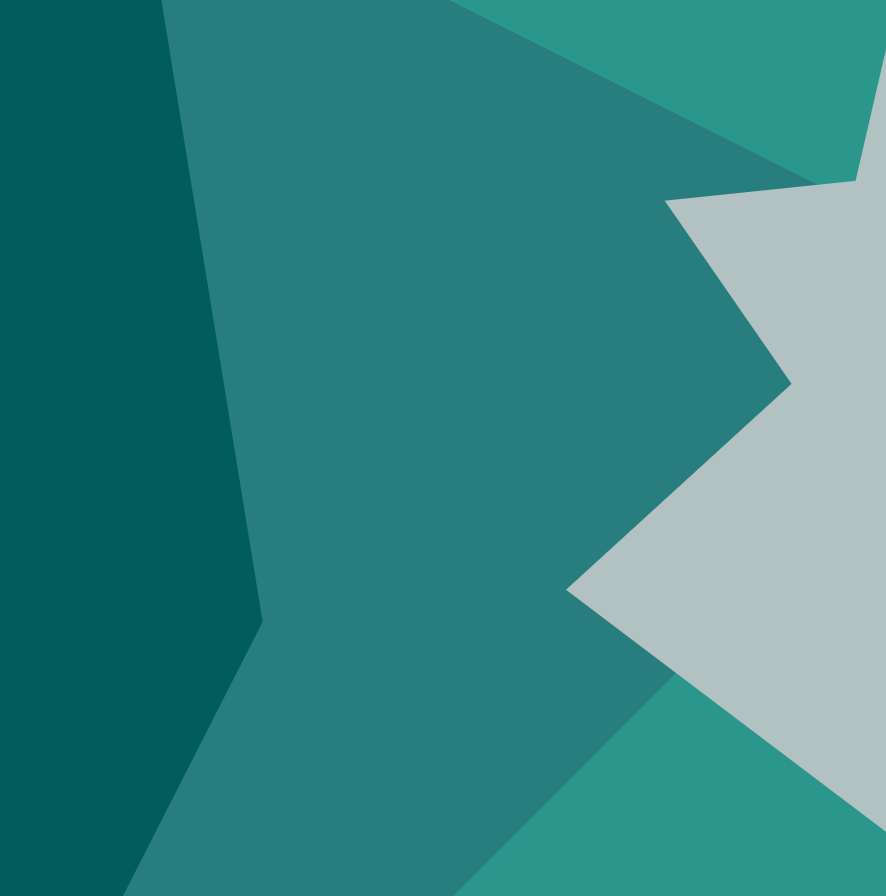
Give the GLSL for this background, as a Shadertoy shader.

```glsl
// Flat paper-cut backdrop: dark left wedge, green corners and a pale jagged shape on teal.
#define ASPECT 0.987
#define TEAL  vec3(0.157, 0.494, 0.498)
#define DARK  vec3(0.000, 0.361, 0.365)
#define GREEN vec3(0.165, 0.588, 0.549)
#define PALE  vec3(0.698, 0.757, 0.761)
#define WEDGE_TIP vec2(0.2926, 0.3060)

// Signed distance to the line a-b, negative on its left side
float halfPlane(vec2 p, vec2 a, vec2 b) {
    vec2 d = normalize(b - a), q = p - a;
    return d.y * q.x - d.x * q.y;
}

// Signed distance to the jagged polygon, negative inside
float jaggedShape(vec2 p) {
    const int N = 8;
    vec2 corners[N] = vec2[N](
        vec2(1.0112, 1.0500), vec2(0.9531, 0.7982),
        vec2(0.7405, 0.7760), vec2(0.8818, 0.5716),
        vec2(0.6305, 0.3418), vec2(1.0417, 0.0302),
        vec2(1.2000, 0.0302), vec2(1.2000, 1.0500));
    float nearest = 1e9, side = 1.0;
    for (int i = 0, j = N - 1; i < N; j = i, i++) {
        vec2 e = corners[j] - corners[i], w = p - corners[i];
        vec2 toEdge = w - e * clamp(dot(w, e) / dot(e, e), 0.0, 1.0);
        nearest = min(nearest, dot(toEdge, toEdge));
        // Even-odd crossing test
        bvec3 c = bvec3(p.y >= corners[i].y, p.y < corners[j].y, e.x * w.y > e.y * w.x);
        if (all(c) || !any(c)) side = -side;
    }
    return side * sqrt(nearest);
}

// Antialiased coverage, one canvas pixel wide
float coverage(float d) {
    return clamp(0.5 - d * iResolution.y, 0.0, 1.0);
}

void mainImage(out vec4 fragColor, in vec2 fragCoord) {
    vec2 p = fragCoord / iResolution.xy * vec2(ASPECT, 1.0);
    vec3 color = TEAL;

    // Green corners
    float topCorner = halfPlane(p, vec2(0.5000, 1.0), vec2(0.9076, 0.7956));
    float lowCorner = halfPlane(p, vec2(0.7526, 0.2487), vec2(0.5052, 0.0));
    color = mix(color, GREEN, coverage(min(topCorner, lowCorner)));

    // Dark wedge along the left side
    float wedge = max(halfPlane(p, vec2(0.1370, 0.0), WEDGE_TIP),
                      halfPlane(p, WEDGE_TIP, vec2(0.1797, 1.0)));
    color = mix(color, DARK, coverage(wedge));

    // Pale jagged shape in front
    color = mix(color, PALE, coverage(jaggedShape(p)));

    fragColor = vec4(color, 1.0);
}
```
